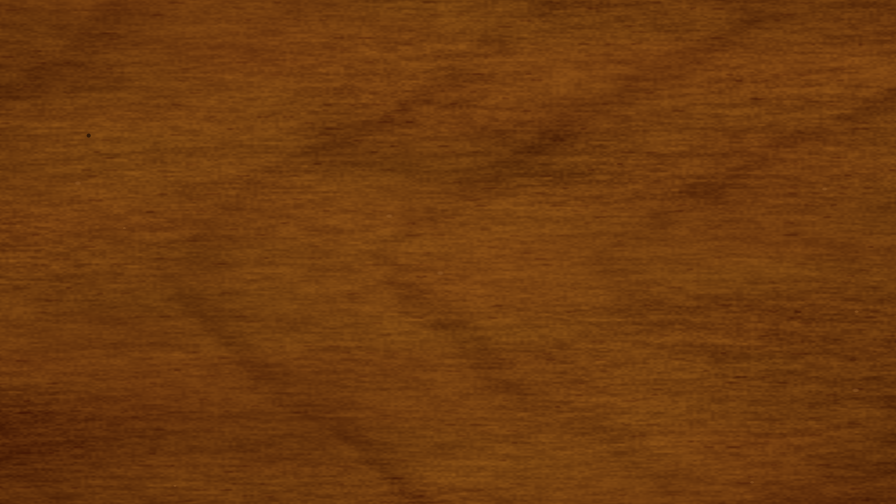
Give the GLSL for this texture, as a Shadertoy shader.

```glsl
// Varnished brown wood veneer with arched growth rings and fine horizontal grain.
#define DARK_WOOD vec3(0.355, 0.171, 0.035)
#define LIGHT_WOOD vec3(0.490, 0.272, 0.068)
#define BASE_TONE 0.60
#define RING_DEPTH 0.46
#define RING_WIDTH 0.044
#define BAND_DEPTH 1.15
#define GRAIN_DEPTH 1.12
#define PORE_DEPTH 0.38
#define FLECK_COUNT 9
#define LIGHT_CENTER vec2(0.98, 0.70)
#define LIGHT_FALLOFF 0.74

float hash(vec2 cell) {
    vec3 q = fract(vec3(cell.xyx) * 0.1031);
    q += dot(q, q.yzx + 33.33);
    return fract((q.x + q.y) * q.z);
}

float valueNoise(vec2 p) {
    vec2 cell = floor(p);
    vec2 f = fract(p);
    f = f * f * (3.0 - 2.0 * f);
    float low = mix(hash(cell), hash(cell + vec2(1, 0)), f.x);
    float high = mix(hash(cell + vec2(0, 1)), hash(cell + vec2(1, 1)), f.x);
    return mix(low, high, f.y);
}

// Layered noise centred on zero
float fbm(vec2 p) {
    float sum = 0.0, gain = 0.5;
    for (int i = 0; i < 4; i++) {
        sum += gain * (valueNoise(p) - 0.5);
        p = p * 2.03 + 17.3;
        gain *= 0.5;
    }
    return sum;
}

// Soft dark arches whose tips point left
float growthRings(vec2 p) {
    float[4] tips = float[4](-0.36, 0.39, 0.75, 1.25);
    float sum = 0.0;
    for (int i = 0; i < 4; i++) {
        float id = float(i);
        float dy = p.y - 0.47;
        float slope = (dy > 0.0 ? 1.25 : 1.0) + 0.22 * max(id - 0.5, 0.0);
        float arch = slope * (sqrt(dy * dy + 0.0036) - 0.06);
        float wobble = 0.30 * fbm(p * vec2(2.5, 5.0) + id * 9.7);
        wobble += 0.09 * fbm(p * vec2(9.0, 40.0));
        float d = p.x - tips[i] - arch + wobble;
        // Sharper on the outside, fading slowly inwards
        float width = RING_WIDTH * (d < 0.0 ? 0.7 : 1.7);
        float strength = 0.3 + 0.9 * valueNoise(p * vec2(3.0, 5.0) + id * 5.1);
        if (i == 3) strength *= smoothstep(0.30, 0.50, p.y);
        sum += strength * exp(-d * d / (width * width));
    }
    return sum;
}

// Short thin dashes along the grain
float dashes(vec2 p, float seed) {
    vec2 q = p * vec2(20.0, 85.0) + seed;
    q.x += 7.0 * hash(vec2(floor(q.y), 3.0));
    vec2 cell = floor(q);
    vec2 f = abs(fract(q) - 0.5);
    float halfLength = 0.15 + 0.30 * hash(cell + 41.0);
    float dash = smoothstep(halfLength, halfLength * 0.4, f.x);
    dash *= smoothstep(0.30, 0.05, f.y);
    return dash * smoothstep(0.72, 1.0, hash(cell));
}

// Fine fibres, from long streaks down to speckle
float fibres(vec2 p) {
    float streaks = valueNoise(p * vec2(9.0, 95.0)) - 0.5;
    float threads = valueNoise(p * vec2(26.0, 210.0) + 31.0) - 0.5;
    float speckle = valueNoise(p * vec2(140.0, 260.0) + 77.0) - 0.5;
    return 0.30 * streaks + 0.48 * threads + 0.46 * speckle;
}

void mainImage(out vec4 fragColor, in vec2 fragCoord) {
    vec2 p = fragCoord / iResolution.y;
    vec2 grainP = p + vec2(0.0, 0.012 * fbm(p * vec2(2.0, 3.0)));

    // Broad tone: light falloff, horizontal bands and rings
    vec2 fromLight = (p - LIGHT_CENTER) * vec2(0.8, 1.0);
    float tone = BASE_TONE + 0.23 - LIGHT_FALLOFF * dot(fromLight, fromLight);
    tone += BAND_DEPTH * fbm(grainP * vec2(0.9, 7.0) + 4.0);
    tone += 0.55 * fbm(p * vec2(3.0, 6.0) + 23.0);
    tone -= RING_DEPTH * growthRings(p);

    // Fine grain, stronger in some patches
    float patchiness = 0.75 + 0.5 * valueNoise(p * vec2(2.5, 6.0) + 61.0);
    tone += GRAIN_DEPTH * patchiness * fibres(grainP);
    float pore = dashes(grainP, 0.0) * patchiness;
    tone += PORE_DEPTH * (0.7 * dashes(grainP, 53.4) * patchiness - pore);

    vec3 color = mix(DARK_WOOD, LIGHT_WOOD, clamp(tone, -0.6, 1.5));
    float redness = fbm(p * vec2(2.0, 9.0) + 50.0) + 0.3 * pore;
    color.g -= 0.028 * redness;

    // Tiny pale chips and one dark pit
    float aspect = iResolution.x / iResolution.y;
    for (int i = 0; i < FLECK_COUNT; i++) {
        float id = float(i);
        vec2 center = vec2(aspect * hash(vec2(id, 8.0)), hash(vec2(id, 19.0)));
        float radius = mix(0.003, 0.007, hash(vec2(id, 27.0)));
        float d = length((p - center) * vec2(0.75, 1.2));
        float chip = smoothstep(radius, radius * 0.3, d);
        color = mix(color, vec3(0.58, 0.36, 0.15), 0.55 * chip);
    }
    float pit = smoothstep(0.0055, 0.0025, length(p - vec2(0.176, 0.731)));
    color = mix(color, vec3(0.13, 0.06, 0.02), 0.8 * pit);

    fragColor = vec4(color, 1.0);
}
```
